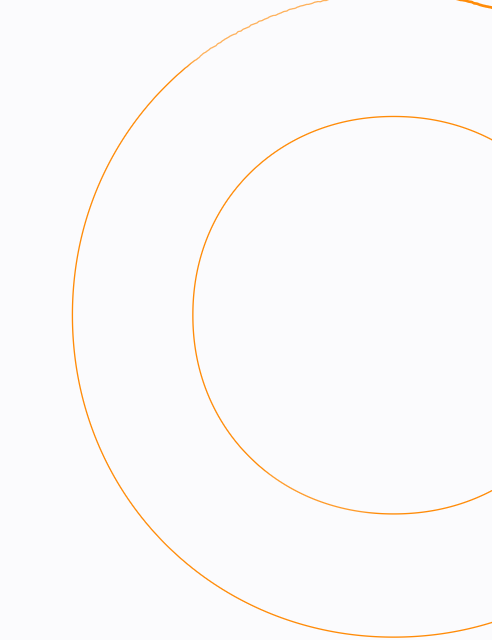
This background is drawn by a Shadertoy shader. Its source:

```glsl
// Two thin concentric orange rings on a near-white page, cut off at the right.
// Each ring is a slightly squared ellipse drawn from its approximate distance;
// the outer stroke grows faint and rough at upper left and heavy at upper right.

#define PAGE_COLOR   vec3(0.984, 0.984, 0.992)
#define RING_COLOR   vec3(1.0, 0.545, 0.03)
#define RING_CENTER  vec2(0.6159, 0.5075)
#define OUTER_RADII  vec2(0.5020, 0.5030)
#define INNER_RADII  vec2(0.3138, 0.3105)
#define OUTER_POWER  2.03
#define INNER_POWER  2.07
#define LINE_WIDTH   0.0021
#define HEAVY_WIDTH  0.0042
#define ROUGHNESS    0.0007

// Sine-free hash of one number
float hash(float n) {
    n = fract(n * 0.1031);
    n *= n + 33.33;
    return fract(n * (n + n));
}

// Smooth one-dimensional noise in -1..1
float noise(float x) {
    float cell = floor(x);
    float blend = smoothstep(0.0, 1.0, fract(x));
    return mix(hash(cell), hash(cell + 1.0), blend) * 2.0 - 1.0;
}

// Approximate signed distance to a superellipse outline
float ringDistance(vec2 p, vec2 radii, float power) {
    vec2 q = pow(max(abs(p) / radii, 1e-5), vec2(power));
    float scale = pow(q.x + q.y, 1.0 / power);
    return (scale - 1.0) * length(p) / scale;
}

// Antialiased coverage of a line
float stroke(float dist, float width, float pixel) {
    return clamp((0.5 * width - abs(dist)) / pixel + 0.5, 0.0, 1.0);
}

// Soft window between two angles
float arcMask(float angle, float from, float to) {
    return smoothstep(from - 0.04, from + 0.04, angle)
         * (1.0 - smoothstep(to - 0.04, to + 0.04, angle));
}

void mainImage(out vec4 fragColor, in vec2 fragCoord) {
    float pixel = 1.0 / iResolution.y;
    vec2 aspect = vec2(iResolution.x / iResolution.y, 1.0);
    vec2 reference = vec2(0.7695, 1.0);
    vec2 p = fragCoord / iResolution.xy * aspect;
    p.x += reference.x - aspect.x; // keep the rings tied to the right edge
    p -= RING_CENTER;
    float angle = atan(p.y, p.x);

    // Outer ring with its faint and heavy arcs
    float faint = arcMask(angle, 1.74, 2.25);
    float heavy = arcMask(angle, 1.0, 1.37);
    float wobble = ROUGHNESS * noise(angle * 110.0) * max(faint, heavy);
    float outerDist = ringDistance(p, OUTER_RADII, OUTER_POWER) + wobble;
    float outerWidth = mix(LINE_WIDTH, HEAVY_WIDTH, heavy);
    float outer = stroke(outerDist, outerWidth, pixel) * (1.0 - 0.35 * faint);

    // Inner ring, a little lighter along the lower left
    float light = arcMask(angle, -2.25, -1.7);
    float innerDist = ringDistance(p, INNER_RADII, INNER_POWER);
    float inner = stroke(innerDist, LINE_WIDTH, pixel) * (1.0 - 0.15 * light);

    vec3 color = mix(PAGE_COLOR, RING_COLOR, max(outer, inner));
    fragColor = vec4(color, 1.0);
}
```
